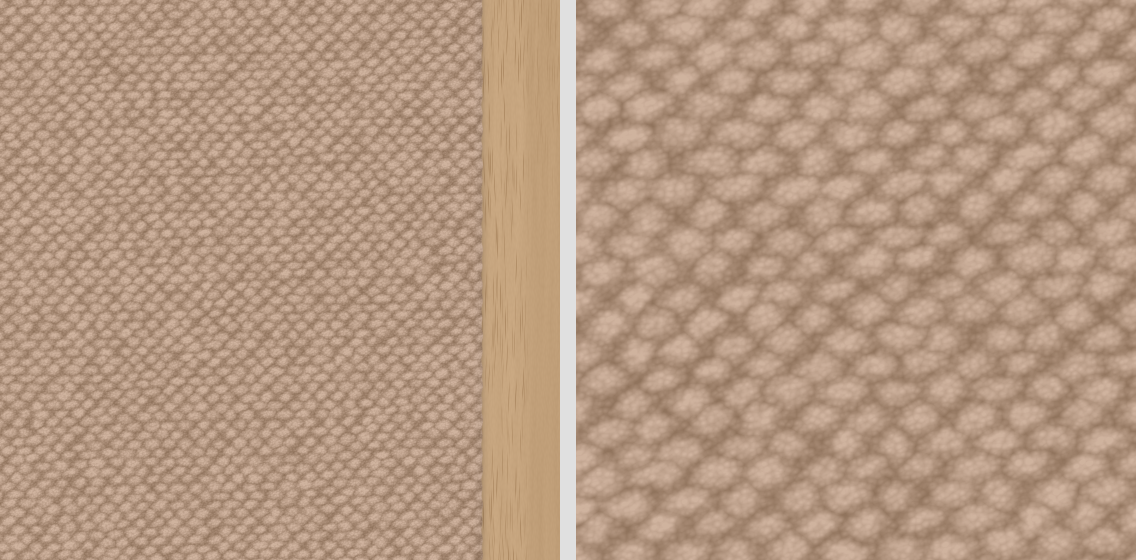
Left: the whole. Right: its middle third, enlarged.
A three.js fragment shader for this texture:

```glsl
#define WEAVE vec2(31.5, 64.0)
#define ROW_TILT 2.2
#define BUMP_RADIUS vec2(0.49, 0.68)
#define JITTER vec2(0.22, 0.22)
#define FABRIC_EDGE 0.861
#define FIBRE_AMOUNT 0.40
#define GRAIN_SCALE vec2(330.0, 13.0)
#define GAP_COLOR vec3(0.588, 0.475, 0.386)
#define CROWN_COLOR vec3(0.802, 0.690, 0.610)
#define WOOD_LIGHT vec3(0.795, 0.665, 0.515)
#define WOOD_DARK vec3(0.722, 0.590, 0.440)
#define PORE_COLOR vec3(0.610, 0.465, 0.310)

varying vec2 vUv;

float hash(vec2 p) {
  vec3 q = fract(vec3(p.xyx) * 0.1031);
  q += dot(q, q.yzx + 33.33);
  return fract((q.x + q.y) * q.z);
}

vec2 hash2(vec2 p) {
  return vec2(hash(p), hash(p + 47.3));
}

// Distance to the nearest scattered point
float cellular(vec2 p) {
  vec2 cell = floor(p);
  float nearest = 2.0;
  for (int j = -1; j <= 1; j++) {
    for (int i = -1; i <= 1; i++) {
      vec2 c = cell + vec2(float(i), float(j));
      nearest = min(nearest, length(c + hash2(c + 500.0) - p));
    }
  }
  return nearest;
}

float waves(vec2 p) {
  return (sin(p.x + 1.7 * sin(p.y * 0.8)) + sin(p.y * 1.3 + 1.4 * sin(p.x * 0.7))
    + 0.6 * sin(p.x * 1.9 - p.y * 2.3)) / 2.6;
}

// Rounded yarn crowns in staggered rows, lit from above
float weaveHeight(vec2 p) {
  float row = floor(p.y);
  float height = 0.0;
  for (int j = -1; j <= 1; j++) {
    float r = row + float(j);
    float stagger = 0.5 * mod(r, 2.0);
    float column = floor(p.x - stagger);
    for (int i = -1; i <= 1; i++) {
      vec2 id = vec2(column + float(i), r);
      vec2 center = id + vec2(0.5 + stagger, 0.5) + (hash2(id + 100.0) - 0.5) * JITTER;
      vec2 radius = BUMP_RADIUS * (0.84 + 0.30 * hash2(id + 217.0));
      vec2 d = (p - center) / radius;
      d.y -= 0.15 * d.x;
      float crown = 1.0 - smoothstep(0.25, 1.20, length(d));
      float light = 0.76 + 0.20 * hash(id + 331.0) + 0.18 * d.y;
      height = max(height, crown * light);
    }
  }
  return height;
}

vec3 fabric(vec2 uv) {
  vec2 p = uv * WEAVE;
  p += vec2(0.12, 0.22) * vec2(waves(uv * 17.0 + 2.0), waves(uv * 13.0));
  p += vec2(0.08, 0.12) * vec2(waves(uv * 170.0), waves(uv.yx * 150.0 + 9.0));
  p.y += 8.0 - ROW_TILT * uv.x;
  float tone = 0.05 + 0.94 * weaveHeight(p);

  // Slanted fibres and fine fuzz
  vec2 slanted = vec2(uv.x + uv.y, uv.y - 0.6 * uv.x) * vec2(130.0, 230.0);
  tone += FIBRE_AMOUNT * (0.50 - cellular(slanted));
  tone += 0.26 * (0.50 - cellular(uv * 280.0 + 60.0));

  // Slight broad shading
  tone += 0.015 * waves(uv * 9.0) + 0.02 * waves(uv * vec2(22.0, 31.0));
  vec3 color = mix(GAP_COLOR, CROWN_COLOR, clamp(tone, -0.10, 1.05));
  color *= 1.0 - 0.04 * smoothstep(FABRIC_EDGE - 0.02, FABRIC_EDGE, uv.x);
  return color;
}

// Short tapered pores in offset columns
float woodPores(vec2 uv) {
  vec2 p = uv * GRAIN_SCALE;
  p.x += 0.7 * sin(uv.y * 9.0) + 0.3 * sin(uv.y * 31.0 + uv.x * 20.0);
  p.y += 7.0 * hash(vec2(floor(p.x), 5.0));
  vec2 id = floor(p);
  vec2 f = fract(p) - 0.5;
  float taper = 1.0 - smoothstep(0.12, 0.48, abs(f.y));
  float line = 1.0 - smoothstep(0.10, 0.48, abs(f.x));
  return taper * line * step(0.62, hash(id)) * (0.4 + 0.6 * hash(id + 13.0));
}

vec3 wood(vec2 uv) {
  float across = max(uv.x - FABRIC_EDGE, 0.0) / (1.0 - FABRIC_EDGE);
  float grain = waves(vec2(uv.x * 190.0, uv.y * 7.0)) + 0.6 * waves(vec2(uv.x * 430.0, uv.y * 11.0));
  float shade = 0.22 + 0.36 * smoothstep(0.48, 0.66, across) + 0.12 * grain;
  shade += 0.25 * (cellular(uv * vec2(300.0, 90.0)) - 0.5);
  float band = 1.0 - smoothstep(0.50, 0.62, across) * (1.0 - 0.5 * smoothstep(0.60, 0.80, uv.y));
  vec3 color = mix(WOOD_LIGHT, WOOD_DARK, clamp(shade, 0.0, 1.0));
  color = mix(color, PORE_COLOR, 0.60 * band * woodPores(uv));
  // Contact shadow beside the cloth
  return color * (1.0 - 0.12 * exp(-across * 28.0));
}

void main() {
  float edge = FABRIC_EDGE + 0.0009 * sin(vUv.y * 207.0) + 0.0006 * sin(vUv.y * 83.0);
  float woodMask = smoothstep(edge - 0.0015, edge + 0.0015, vUv.x);
  gl_FragColor = vec4(mix(fabric(vUv), wood(vUv), woodMask), 1.0);
}
```
